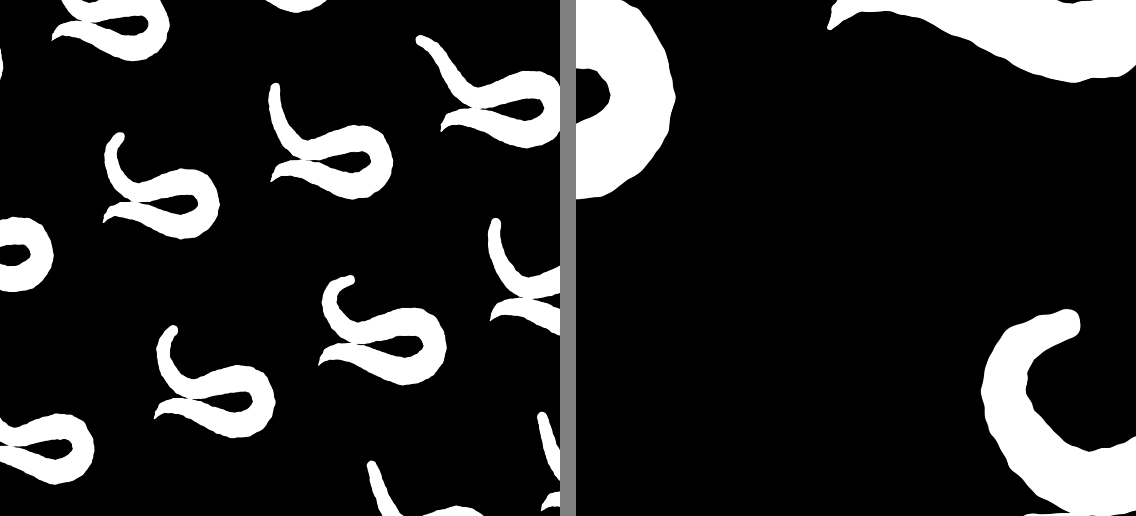
Left, the full canvas; right, a detail of the centre.
Give the GLSL for this pattern, as a Shadertoy shader.

```glsl
// White curled worms on black, scattered over a slanted lattice.

const vec3 GROUND = vec3(0.0);
const vec3 WORM = vec3(1.0);

// Lattice steps and origin, in canvas heights
const mat2 LATTICE = mat2(0.333, 0.092, 0.096, -0.369);
const vec2 ORIGIN = vec2(0.195, 0.560);
const vec2 WORM_CENTRE = vec2(0.098, 0.075);
const float WORM_REACH = 0.185;
const float WORM_UNIT = 0.00141;

// Spine from tail to neck: x, y, half width
const vec3 BODY[12] = vec3[12](
    vec3(0, 0, 1), vec3(14, 17, 9), vec3(47, 19, 14), vec3(84, 6, 17),
    vec3(120, -5, 19), vec3(150, 7, 19), vec3(163, 32, 16), vec3(149, 61, 18),
    vec3(120, 66, 20), vec3(84, 55, 17), vec3(52, 46, 15), vec3(26, 61, 13));

vec2 hash22(vec2 p) {
    vec3 q = fract(p.xyx * vec3(0.1031, 0.1030, 0.0973));
    q += dot(q, q.yzx + 33.33);
    return fract((q.xx + q.yz) * q.zy);
}

float cornerSlope(vec2 cell, vec2 corner, vec2 f) {
    return dot(hash22(cell + corner) * 2.0 - 1.0, f - corner);
}

float gradientNoise(vec2 p) {
    vec2 i = floor(p), f = p - i;
    vec2 w = f * f * f * (f * (f * 6.0 - 15.0) + 10.0);
    vec2 e = vec2(1, 0);
    return mix(mix(cornerSlope(i, e.yy, f), cornerSlope(i, e.xy, f), w.x),
               mix(cornerSlope(i, e.yx, f), cornerSlope(i, e.xx, f), w.x), w.y);
}

vec2 rotate(vec2 p, float angle) {
    float c = cos(angle), s = sin(angle);
    return vec2(c * p.x - s * p.y, s * p.x + c * p.y);
}

vec3 catmullRom(vec3 a, vec3 b, vec3 c, vec3 d, float t) {
    return b + 0.5 * t * (c - a + t * (2.0 * a - 5.0 * b + 4.0 * c - d
             + t * (3.0 * (b - c) + d - a)));
}

// Distance to a tapered stroke between two spine points
float taperDistance(vec2 p, vec3 a, vec3 b) {
    vec2 pa = p - a.xy, ba = b.xy - a.xy;
    float h = clamp(dot(pa, ba) / dot(ba, ba), 0.0, 1.0);
    return length(pa - ba * h) - mix(a.z, b.z, h);
}

// curl 0 leans the head left, curl 1 hooks it right
float wormDistance(vec2 p, float curl) {
    vec3 spine[16];
    for (int i = 0; i < 12; i++) spine[i] = BODY[i];
    float stretch = 50.0 * curl * (1.0 - curl);
    spine[12] = vec3(mix(4.0, 11.0, curl), mix(96.0, 88.0, curl), 10.5);
    spine[13] = vec3(mix(-13.0, 18.0, curl), mix(118.0, 110.0, curl) + 0.5 * stretch, 9.0);
    spine[14] = vec3(mix(-31.0, 40.0, curl), mix(128.0, 121.0, curl) + stretch, 7.5);
    spine[15] = spine[14];

    float d = 1e3;
    for (int i = 0; i < 14; i++) {
        vec3 before = spine[max(i - 1, 0)];
        vec3 middle = catmullRom(before, spine[i], spine[i + 1], spine[i + 2], 0.5);
        d = min(d, taperDistance(p, spine[i], middle));
        d = min(d, taperDistance(p, middle, spine[i + 1]));
    }
    return d;
}

// Nearest worm among the neighbouring lattice cells
float fieldDistance(vec2 uv) {
    vec2 home = round(inverse(LATTICE) * (uv - ORIGIN - WORM_CENTRE));
    float d = 1.0;
    for (int y = -1; y <= 1; y++)
    for (int x = -1; x <= 1; x++) {
        vec2 cell = home + vec2(x, y);
        vec2 shift = hash22(cell + 17.0) - 0.5;
        vec2 vary = hash22(cell + 41.0);
        float size = WORM_UNIT * mix(0.88, 0.98, vary.x);
        vec2 p = uv - ORIGIN - LATTICE * cell - 0.022 * shift;
        if (length(p - WORM_CENTRE) > WORM_REACH) continue;
        p = rotate(p, mix(-0.02, 0.08, fract(vary.x * 7.0)));
        d = min(d, wormDistance(p / size, vary.y) * size);
    }
    return d;
}

void mainImage(out vec4 fragColor, in vec2 fragCoord) {
    vec2 uv = fragCoord / iResolution.y;
    float pixel = 1.0 / iResolution.y;

    // Slightly ragged cut edge
    float ragged = 0.0018 * gradientNoise(uv * 110.0 + 60.0)
                 + 0.0030 * gradientNoise(uv * 38.0 + 20.0);
    float d = fieldDistance(uv) + ragged;

    float cover = 1.0 - smoothstep(-0.6 * pixel, 0.6 * pixel, d);
    fragColor = vec4(mix(GROUND, WORM, cover), 1.0);
}
```
